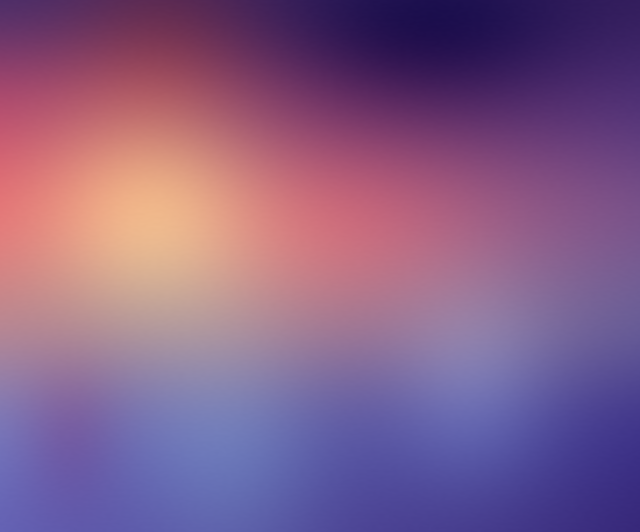
Reproduce this background procedurally as a Shadertoy shader.

```glsl
// Draws a blurred dusk: amber and rose glows between a dark violet sky and blue haze.

// Edge ramps, evenly spaced from bottom to top
const int STOPS = 6;
const vec3 LEFT_RAMP[STOPS] = vec3[STOPS](
    vec3(0.392, 0.384, 0.706), vec3(0.478, 0.470, 0.722), vec3(0.725, 0.510, 0.561),
    vec3(0.870, 0.425, 0.463), vec3(0.686, 0.285, 0.431), vec3(0.306, 0.180, 0.412));
const vec3 RIGHT_RAMP[STOPS] = vec3[STOPS](
    vec3(0.216, 0.157, 0.478), vec3(0.255, 0.212, 0.541), vec3(0.412, 0.361, 0.588),
    vec3(0.470, 0.320, 0.541), vec3(0.333, 0.204, 0.470), vec3(0.216, 0.125, 0.373));

// Light added by each glow; negative values darken
const vec3 AMBER = vec3( 0.141,  0.314,  0.071);
const vec3 ROSE  = vec3( 0.141,  0.031, -0.031);
const vec3 EMBER = vec3( 0.086, -0.008, -0.086);
const vec3 DUSK  = vec3(-0.184, -0.110, -0.106);
const vec3 HAZE  = vec3( 0.086,  0.133,  0.110);
const vec3 STEEL = vec3( 0.055,  0.114,  0.067);
const vec3 PLUM  = vec3( 0.012, -0.078, -0.071);

// Fine film grain
const vec2 GRAIN_SCALE = vec2(90.0, 170.0);
const float GRAIN_STRENGTH = 0.006;

// Cubic blend through four neighbouring colours
vec3 catmullRom(vec3 a, vec3 b, vec3 c, vec3 d, float t) {
    return b + 0.5 * t * (c - a + t * (2.0 * a - 5.0 * b + 4.0 * c - d
         + t * (3.0 * (b - c) + d - a)));
}

vec3 sampleRamp(vec3 ramp[STOPS], float height) {
    float position = clamp(height, 0.0, 1.0) * float(STOPS - 1);
    int i = min(int(position), STOPS - 2);
    return catmullRom(ramp[max(i - 1, 0)], ramp[i], ramp[i + 1],
                      ramp[min(i + 2, STOPS - 1)], position - float(i));
}

// Soft elliptical falloff
float glow(vec2 p, vec2 centre, vec2 radius) {
    vec2 d = (p - centre) / radius;
    return exp(-dot(d, d));
}

vec2 hashGradient(vec2 cell) {
    vec3 h = fract(cell.xyx * vec3(0.1031, 0.1030, 0.0973));
    h += dot(h, h.yzx + 33.33);
    float angle = 6.28318 * fract((h.x + h.y) * h.z);
    return vec2(cos(angle), sin(angle));
}

float gradientNoise(vec2 p) {
    vec2 cell = floor(p), f = fract(p);
    vec2 u = f * f * f * (f * (f * 6.0 - 15.0) + 10.0);
    vec2 e = vec2(1.0, 0.0);
    float low  = mix(dot(hashGradient(cell), f),
                     dot(hashGradient(cell + e.xy), f - e.xy), u.x);
    float high = mix(dot(hashGradient(cell + e.yx), f - e.yx),
                     dot(hashGradient(cell + e.xx), f - e.xx), u.x);
    return mix(low, high, u.y);
}

void mainImage(out vec4 fragColor, in vec2 fragCoord) {
    vec2 uv = fragCoord / iResolution.xy;

    // Base wash between the two edge ramps
    vec3 color = mix(sampleRamp(LEFT_RAMP, uv.y), sampleRamp(RIGHT_RAMP, uv.y), uv.x);

    // Sky
    color += DUSK  * glow(uv, vec2(0.66, 0.91), vec2(0.23, 0.16));
    color += EMBER * glow(uv, vec2(0.25, 0.93), vec2(0.15, 0.20));

    // Warm lights
    color += AMBER * glow(uv, vec2(0.24, 0.61), vec2(0.175, 0.21));
    color += ROSE  * glow(uv, vec2(0.55, 0.54), vec2(0.22, 0.19));

    // Cool lower haze
    color += HAZE  * glow(uv, vec2(0.74, 0.27), vec2(0.13, 0.20));
    color += STEEL * glow(uv, vec2(0.36, 0.15), vec2(0.14, 0.26));
    color += PLUM  * glow(uv, vec2(0.11, 0.19), vec2(0.08, 0.14));

    // Grain breaks up banding
    color += GRAIN_STRENGTH * gradientNoise(uv * GRAIN_SCALE);
    fragColor = vec4(clamp(color, 0.0, 1.0), 1.0);
}
```
